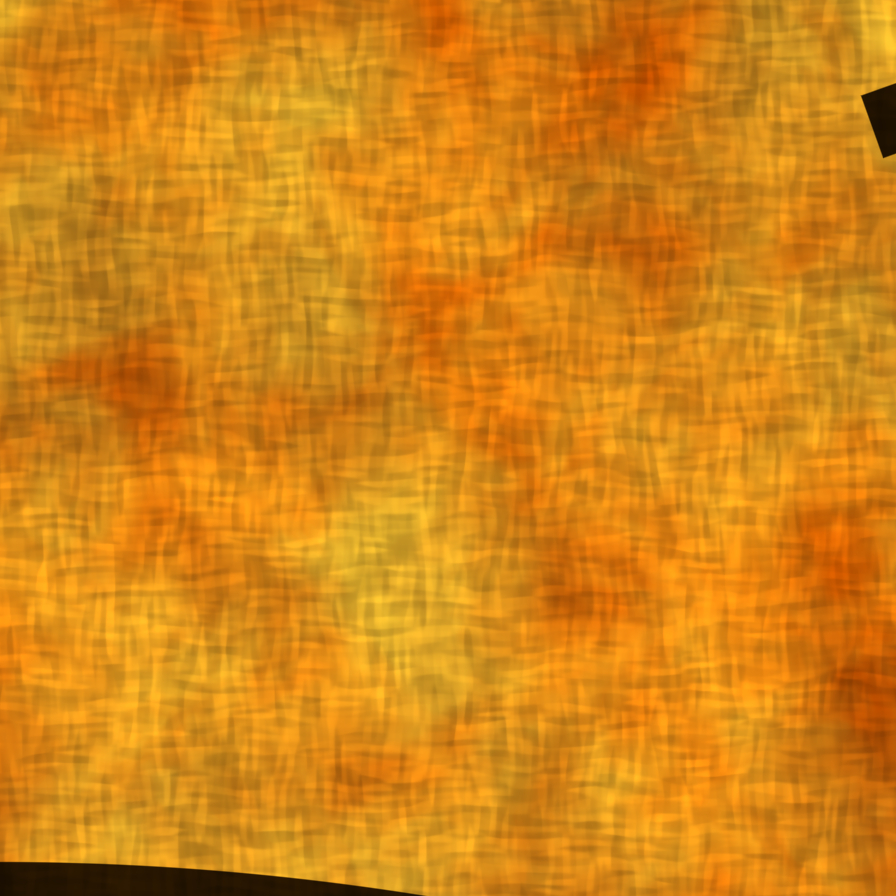
A WebGL 1 fragment shader for this texture:

```glsl
precision highp float;
// Mottled amber cloth: cloudy patches of brown, gold and red-orange under a
// fine crossed weave, with a dark curved hem and a dark tilted tab at the rim.
// Clouds and threads are layers of smooth cellular noise.

uniform vec2 u_resolution;

const vec3 AMBER = vec3(0.818, 0.497, 0.082);
const vec3 LIGHT_STEP = vec3(0.055, 0.068, 0.022);  // brown to gold, per deviation
const vec3 RED_STEP = vec3(0.008, -0.042, -0.028);  // gold to red-orange
const vec3 DARK = vec3(0.12, 0.067, 0.004);

const float LIGHT_SCALE = 4.5;     // cloud cells across the canvas
const float RED_SCALE = 5.0;
const float CLOUD_SPREAD = 0.115;  // deviation of the layered noise
const float CELL_FALLOFF = 5.0;
const float WARP = 0.018;
const float THREADS = 150.0;       // thread cells across the canvas
const float THREAD_STRETCH = 5.0;
const float WEAVE = 0.22;

const float HEM_HEIGHT = 0.038;
const float HEM_CURVE = 0.168;
const vec2 TAB_CENTER = vec2(1.0675, 0.892);
const vec2 TAB_HALF = vec2(0.1, 0.037);
const vec2 TAB_AXIS = vec2(0.942, 0.336);

vec3 hash3(vec2 p) {
  vec3 q = fract(vec3(p.xyx) * vec3(0.1031, 0.1030, 0.0973));
  q += dot(q, q.yxz + 33.33);
  return fract((q.xxy + q.yzz) * q.zyx);
}

// Random cell values blended by distance to the jittered cell points.
float cellNoise(vec2 p) {
  vec2 cell = floor(p);
  float sum = 0.0;
  float total = 0.0;
  for (int y = -1; y <= 1; y++) {
    for (int x = -1; x <= 1; x++) {
      vec2 id = cell + vec2(float(x), float(y));
      vec3 h = hash3(id + 57.0);
      vec2 d = id + 0.1 + 0.8 * h.xy - p;
      float weight = exp(-CELL_FALLOFF * dot(d, d));
      sum += weight * h.z;
      total += weight;
    }
  }
  return sum / total;
}

// Layered clouds, centred on zero with a deviation near one.
float clouds(vec2 p) {
  float sum = 0.0;
  float total = 0.0;
  float gain = 1.0;
  for (int i = 0; i < 5; i++) {
    sum += gain * cellNoise(p);
    total += gain;
    gain *= 0.55;
    p = mat2(1.6, 1.2, -1.2, 1.6) * p + 11.3;
  }
  return (sum / total - 0.5) / CLOUD_SPREAD;
}

// Crossed threads, each a noise stretched along one axis.
float weave(vec2 p) {
  p += 0.002 * sin(p.yx * 41.0 + 3.0 * sin(p * 17.0));
  vec2 fine = p * THREADS;
  float across = cellNoise(fine * vec2(1.0 / THREAD_STRETCH, 1.0));
  float upright = cellNoise(fine * vec2(1.0, 1.0 / THREAD_STRETCH) + 31.0);
  return across + upright - 1.0;
}

float boxDistance(vec2 p, vec2 halfSize) {
  vec2 d = abs(p) - halfSize;
  return length(max(d, 0.0)) + min(max(d.x, d.y), 0.0);
}

void main() {
  vec2 p = gl_FragCoord.xy / u_resolution.y;
  float pixel = 1.0 / u_resolution.y;

  // Cloudy cloth
  vec2 q = p + WARP * sin(p.yx * 19.0 + 2.0 * sin(p * 13.0 + 1.0));
  float light = clamp(clouds(q * LIGHT_SCALE + 3.0), -2.4, 2.2);
  float red = clamp(clouds(q * RED_SCALE + 71.0), -1.8, 2.4);
  vec3 color = AMBER + light * LIGHT_STEP + red * RED_STEP;

  // Dark hem and tab
  float hem = p.y - HEM_HEIGHT + HEM_CURVE * p.x * p.x;
  vec2 t = p - TAB_CENTER;
  vec2 local = vec2(dot(t, TAB_AXIS), dot(t, vec2(-TAB_AXIS.y, TAB_AXIS.x)));
  float shape = min(hem, boxDistance(local, TAB_HALF));
  float mask = 1.0 - smoothstep(-pixel, pixel, shape);
  color = mix(color, DARK * (1.0 + 0.15 * light), mask);

  color *= 1.0 + WEAVE * weave(p);
  gl_FragColor = vec4(clamp(color, 0.0, 1.0), 1.0);
}
```
